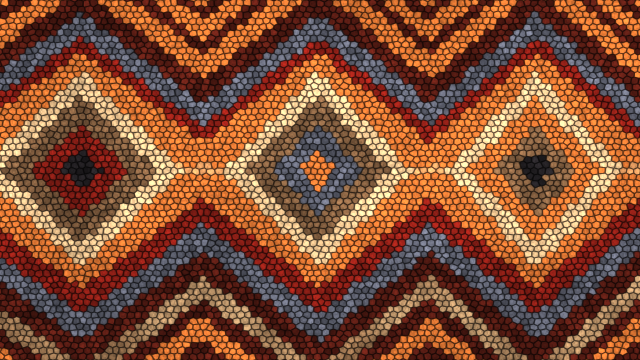
Write a Shadertoy shader that draws this pattern.

```glsl
// Knotted wool rug: a row of three nested diamonds between zigzag bands.
// Each knot takes one colour from the banded design; jittered, staggered
// knots are blended softly and shaded as rounded tufts with dark gaps.
#define KNOTS vec2(49.0, 60.0)   // knots per canvas height, across and down
#define SPACING 0.63             // distance between diamonds
#define CENTRE vec2(0.884, 0.528)
#define DRIFT 0.041              // diamonds narrow towards the right
#define DIAMOND_SLOPE 0.65
#define ZIGZAG_SLOPE 0.50
#define JITTER 0.42
#define GAP_DEPTH 0.58
#define WEAR 0.22

const vec3 CREAM  = vec3(0.90, 0.74, 0.54);
const vec3 ORANGE = vec3(0.83, 0.44, 0.19);
const vec3 RED    = vec3(0.50, 0.11, 0.08);
const vec3 MAROON = vec3(0.31, 0.10, 0.07);
const vec3 SLATE  = vec3(0.34, 0.35, 0.40);
const vec3 BROWN  = vec3(0.47, 0.34, 0.23);
const vec3 BLACK  = vec3(0.12, 0.11, 0.12);

float hash(vec2 p) {
    return fract(sin(dot(p, vec2(127.1, 311.7))) * 43758.5453);
}

float noise(vec2 p) {
    vec2 i = floor(p), f = fract(p);
    f = f * f * (3.0 - 2.0 * f);
    return mix(mix(hash(i), hash(i + vec2(1, 0)), f.x),
               mix(hash(i + vec2(0, 1)), hash(i + vec2(1, 1)), f.x), f.y);
}

// Nested rings inside one diamond; the colours change with its index
vec3 diamondColor(float d, float id) {
    float kind = mod(id + 1.0, 3.0);
    vec3 ring = BROWN, middle = RED, core = BLACK;
    if (kind > 0.5) { middle = SLATE; core = ORANGE; }
    if (kind > 1.5) { ring = ORANGE; middle = BROWN; core = BLACK; }
    if (d > 0.207) return CREAM;
    if (d > 0.128) return ring;
    return d > 0.054 ? middle : core;
}

// Chevrons beyond the slate zigzag, above and below the diamonds
vec3 chevronColor(float z, bool upper, float wear) {
    if (upper) {
        if (z < 0.50) return MAROON;
        if (z < 0.57) return ORANGE;
        if (z < 0.61) return MAROON;
        if (z < 0.665) return ORANGE;
        return z < 0.70 ? MAROON : ORANGE;
    }
    if (z < 0.545) return MAROON;
    if (z < 0.605) return mix(BROWN, CREAM, 0.7 * wear);
    if (z < 0.655) return MAROON;
    return z < 0.72 ? ORANGE : MAROON;
}

vec3 rugColor(vec2 p) {
    float t = (p.x - CENTRE.x) / SPACING;
    t += DRIFT * t * t;
    float id = floor(t + 0.5);
    float x = abs(t - id);
    float y = p.y - CENTRE.y;
    bool upper = y > 0.0;
    y = abs(y);

    float d = y + DIAMOND_SLOPE * x;
    if (d < 0.272) return diamondColor(d, id);

    float z = y + ZIGZAG_SLOPE * x;
    float slateStart = upper ? 0.37 : 0.40;
    float slateEnd = upper ? 0.435 : 0.475;
    if (z < 0.328) return mix(ORANGE, CREAM, y < 0.012 ? 0.5 : 0.0);
    if (z < slateStart) return RED;
    if (z < slateEnd) return SLATE;
    return chevronColor(z, upper, noise(p * 9.0));
}

void mainImage(out vec4 fragColor, in vec2 fragCoord) {
    vec2 p = fragCoord / iResolution.y;
    vec2 g = p * KNOTS;
    vec2 base = floor(g);
    vec3 sum = vec3(0.0);
    float total = 0.0, nearest = 9.0, second = 9.0;

    // Blend the neighbouring knots and find the gap between them
    for (int j = -1; j <= 1; j++) {
        for (int i = -1; i <= 1; i++) {
            vec2 cell = base + vec2(i, j);
            vec2 rnd = vec2(hash(cell), hash(cell + 37.0)) - 0.5;
            float stagger = 0.5 * mod(cell.y, 2.0) - 0.25;
            vec2 knot = cell + 0.5 + vec2(stagger, 0.0) + JITTER * rnd;
            float dist = length(g - knot);
            float weight = exp(-14.0 * dist * dist);

            vec3 yarn = rugColor(knot / KNOTS);
            float tone = hash(cell + 71.0) - 0.5;
            float speckle = mix(0.65, 0.22, smoothstep(0.2, 0.7, yarn.r));
            sum += weight * yarn * (1.0 + speckle * tone);
            total += weight;

            second = min(second, max(nearest, dist));
            nearest = min(nearest, dist);
        }
    }
    vec3 color = sum / total;

    // Rounded tufts, fine fibres and broad wear
    float tuft = smoothstep(0.0, 0.38, second - nearest);
    color *= mix(1.0 - GAP_DEPTH, 1.10, tuft) * (1.08 - 0.22 * nearest);
    color *= 0.88 + 0.24 * noise(p * vec2(260.0, 190.0));
    color *= 1.0 + WEAR * (noise(p * 5.0 + 3.0) - 0.45);

    fragColor = vec4(clamp(color, 0.0, 1.0), 1.0);
}
```
